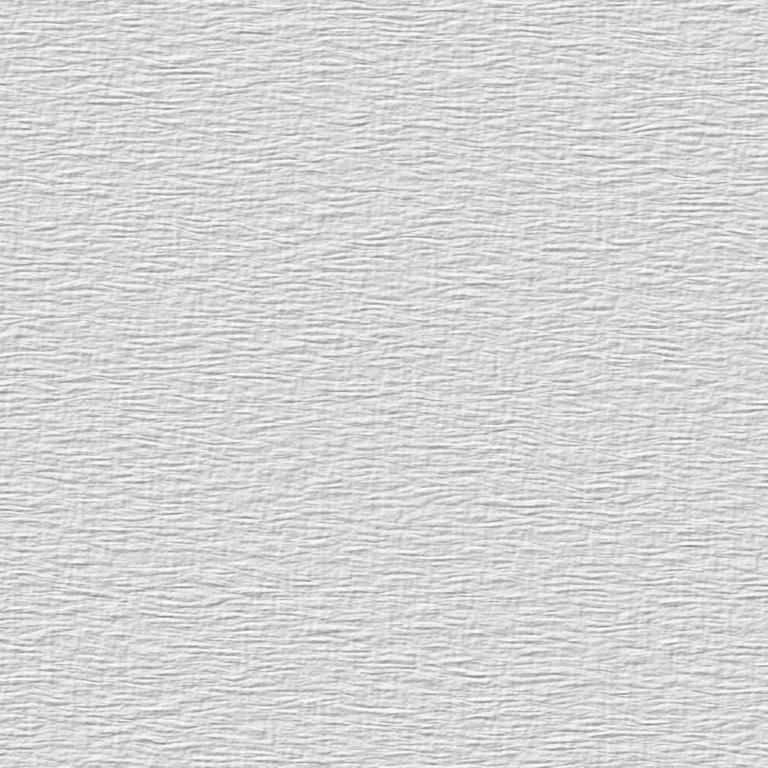
This texture is drawn by a WebGL 1 fragment shader. Its source:

```glsl
precision highp float;
// Pale crepe paper: fine creased horizontal wrinkles lit from above, with a faint thread weave.
uniform vec2 u_resolution;

// Cells across the canvas for each layer (x, y)
const vec2 WRINKLE_CELLS = vec2(22.0, 120.0);
const vec2 CREASE_CELLS  = vec2(45.0, 205.0);
const vec2 RIPPLE_CELLS  = vec2(32.0, 235.0);
const vec2 THREAD_CELLS  = vec2(170.0, 60.0);
const vec2 GRAIN_CELLS   = vec2(240.0, 260.0);

// Height of each layer
const float WRINKLE_HEIGHT = 1.0;
const float CREASE_HEIGHT  = 0.5;
const float RIPPLE_HEIGHT  = 0.25;
const float THREAD_HEIGHT  = 0.2;
const float GRAIN_HEIGHT   = 0.12;
const float CREASE_ROUNDING = 0.05;

// Waviness of the wrinkles
const vec2 SWAY_CELLS = vec2(8.0, 12.0);
const vec2 KINK_CELLS = vec2(22.0, 55.0);
const float SWAY = 0.004;
const float KINK = 0.0025;

// Lighting and tone
const vec2 LIGHT_STEP = vec2(-0.0012, 0.0022);
const float RELIEF = 5.4;
const float LIGHT_SOFTNESS = 0.08;
const float PAPER_TONE = 0.844;
const float CONTRAST = 0.08;
const float SHADOW_BIAS = 0.01;
const float TAU = 6.28318;

float hash(vec2 cell) {
  return fract(sin(dot(cell, vec2(127.1, 311.7))) * 43758.5453);
}

// Smooth value noise in the range -1 to 1
float noise(vec2 p) {
  vec2 cell = floor(p);
  vec2 f = fract(p);
  vec2 w = f * f * (3.0 - 2.0 * f);
  float low = mix(hash(cell), hash(cell + vec2(1.0, 0.0)), w.x);
  float high = mix(hash(cell + vec2(0.0, 1.0)), hash(cell + vec2(1.0, 1.0)), w.x);
  return 2.0 * mix(low, high, w.y) - 1.0;
}

// Slope of a random direction at one lattice corner
float cornerSlope(vec2 cell, vec2 corner, vec2 f) {
  float angle = TAU * hash(cell + corner);
  return dot(vec2(cos(angle), sin(angle)), f - corner);
}

// Gradient noise, evenly spaced around zero
float gradientNoise(vec2 p) {
  vec2 cell = floor(p);
  vec2 f = fract(p);
  vec2 w = f * f * (3.0 - 2.0 * f);
  float low = mix(cornerSlope(cell, vec2(0.0, 0.0), f), cornerSlope(cell, vec2(1.0, 0.0), f), w.x);
  float high = mix(cornerSlope(cell, vec2(0.0, 1.0), f), cornerSlope(cell, vec2(1.0, 1.0), f), w.x);
  return mix(low, high, w.y);
}

// Rounded folds that meet in narrow valleys
float folds(vec2 p) {
  float n = gradientNoise(p);
  return sqrt(n * n + CREASE_ROUNDING * CREASE_ROUNDING);
}

// Wrinkles follow a bent y axis; threads and grain stay straight
float paperHeight(vec2 pos) {
  vec2 bent = pos;
  bent.y += SWAY * noise(pos * SWAY_CELLS + 3.7);
  bent.y += KINK * noise(pos * KINK_CELLS + 8.3);

  float height = WRINKLE_HEIGHT * folds(bent * WRINKLE_CELLS + 17.3);
  height += CREASE_HEIGHT * folds(bent * CREASE_CELLS + 41.6);
  height += RIPPLE_HEIGHT * noise(bent * RIPPLE_CELLS + 73.0);
  height += THREAD_HEIGHT * noise(pos * THREAD_CELLS + 29.0);
  height += GRAIN_HEIGHT * noise(pos * GRAIN_CELLS + 57.0);
  return height;
}

void main() {
  vec2 pos = gl_FragCoord.xy / u_resolution;

  // Slope towards the light, with the steepest parts softened
  float light = RELIEF * (paperHeight(pos) - paperHeight(pos + LIGHT_STEP));
  light /= sqrt(1.0 + LIGHT_SOFTNESS * light * light);

  // Soft highlights and deeper shadows
  float tone = PAPER_TONE + CONTRAST * light - SHADOW_BIAS * light * light;
  gl_FragColor = vec4(vec3(clamp(tone, 0.0, 1.0)), 1.0);
}
```
